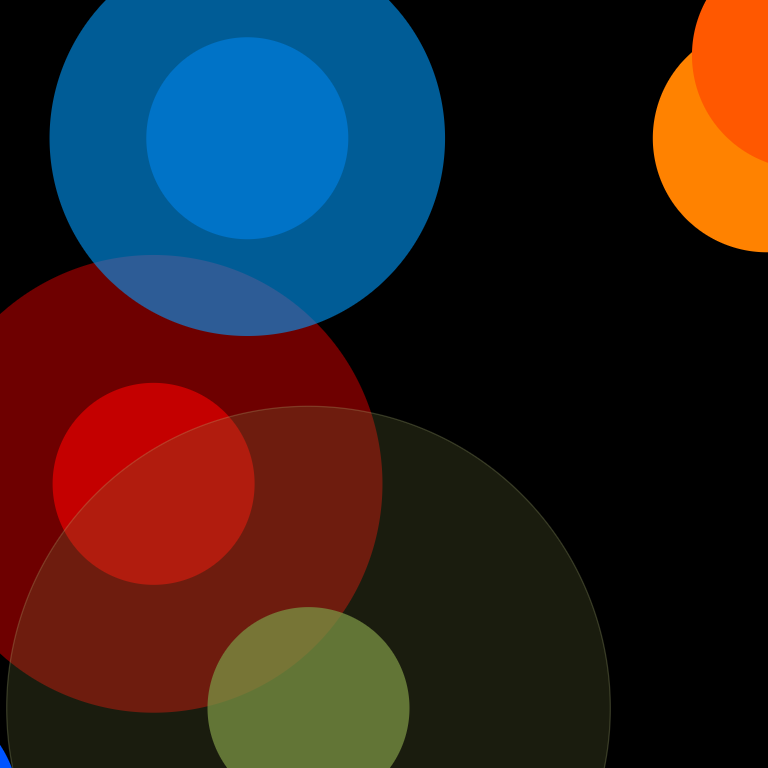
Reproduce this background procedurally as a Shadertoy shader.

```glsl
#define CORE_RADIUS 0.1315
#define SPOT_RADIUS 0.1485
#define RIM_WIDTH 0.0016
#define RIM_OPACITY 0.25
#define BLUE_CENTER vec2(0.322, 0.820)
#define RED_CENTER vec2(0.200, 0.370)
#define GREEN_CENTER vec2(0.4017, 0.078)
#define BLUE_RADIUS 0.2575
#define RED_RADIUS 0.298
#define GREEN_RADIUS 0.393

// Signed distance to a circle
float circleDistance(vec2 p, vec2 center, float radius) {
    return length(p - center) - radius;
}

// Antialiased coverage, one pixel wide at any size
float coverage(float dist) {
    return clamp(0.5 - dist * iResolution.y, 0.0, 1.0);
}

// Blend a translucent disc over the colour below
vec3 addDisc(vec3 below, vec2 p, vec2 center, float radius, vec4 tint) {
    float mask = coverage(circleDistance(p, center, radius));
    return mix(below, tint.rgb, mask * tint.a);
}

void mainImage(out vec4 fragColor, in vec2 fragCoord) {
    vec2 p = fragCoord / iResolution.y;
    vec3 color = vec3(0.0);

    // Red disc and core
    color = addDisc(color, p, RED_CENTER, RED_RADIUS, vec4(0.43, 0.0, 0.0, 1.0));
    color = addDisc(color, p, RED_CENTER, CORE_RADIUS, vec4(0.77, 0.0, 0.0, 1.0));

    // Blue disc and core
    color = addDisc(color, p, BLUE_CENTER, BLUE_RADIUS, vec4(0.0, 0.61, 1.0, 0.59));
    color = addDisc(color, p, BLUE_CENTER, CORE_RADIUS, vec4(0.0, 0.45, 0.78, 1.0));

    // Olive veil with a thin bright rim, then its core
    color = addDisc(color, p, GREEN_CENTER, GREEN_RADIUS, vec4(0.44, 0.48, 0.24, 0.23));
    float rimDistance = abs(circleDistance(p, GREEN_CENTER, GREEN_RADIUS)) - 0.5 * RIM_WIDTH;
    color = mix(color, vec3(0.72, 0.75, 0.50), RIM_OPACITY * coverage(rimDistance));
    color = addDisc(color, p, GREEN_CENTER, CORE_RADIUS, vec4(0.48, 0.575, 0.263, 0.75));

    // Opaque spots cut by the canvas corners
    color = addDisc(color, p, vec2(0.9985, 0.820), SPOT_RADIUS, vec4(1.0, 0.51, 0.0, 1.0));
    color = addDisc(color, p, vec2(1.0495, 0.928), SPOT_RADIUS, vec4(1.0, 0.345, 0.0, 1.0));
    color = addDisc(color, p, vec2(-0.1237, -0.052), SPOT_RADIUS, vec4(0.0, 0.33, 1.0, 1.0));

    fragColor = vec4(color, 1.0);
}
```
